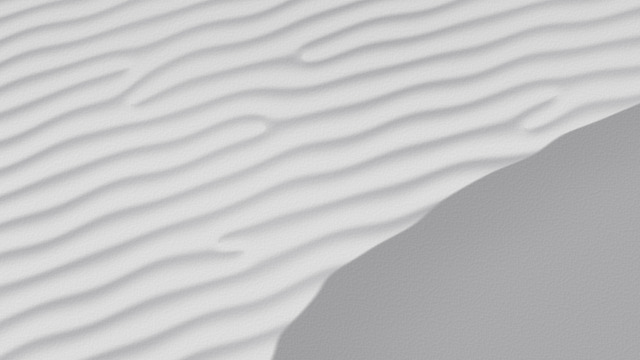
Reproduce this texture procedurally as a WebGL 2 fragment shader.

```glsl
#version 300 es
precision highp float;
// Pale wind-rippled sand with forked furrows, cut by a smooth grey shadow.

uniform vec2 u_resolution;
out vec4 outColor;

// Colours
const vec3 SAND_LIGHT = vec3(0.868, 0.867, 0.868);
const vec3 SAND_FURROW = vec3(0.715, 0.712, 0.722);
const vec3 SHADOW_DEEP = vec3(0.625, 0.624, 0.633);
const vec3 SHADOW_OPEN = vec3(0.665, 0.663, 0.670);

// Ripples: spacing grows towards the viewer
const float SPACING_FAR = 0.058;
const float SPACING_X = 0.008;
const float SPACING_GROWTH = 0.042;
const float FURROW_SHARP = 0.13;  // width on the crest side
const float FURROW_SOFT = 0.27;   // width on the open side

// Texture and edge
const float GRAIN_SCALE = 135.0;
const float GRAIN_SAND = 0.022;
const float GRAIN_SHADOW = 0.026;
const float EDGE_SOFTNESS = 0.005;

// Fork pairs (start.xy, end.xy): a furrow is added or lost between the ends
const int FORKS = 4;
const vec4 FORK[FORKS] = vec4[](
    vec4(0.360, 0.810, 0.840, 0.845),
    vec4(0.735, 0.650, 0.365, 0.710),
    vec4(1.545, 0.735, 1.460, 0.645),
    vec4(0.680, 0.300, 0.610, 0.325));

// Bulges of the shadow edge: height, offset, width
const int BULGES = 5;
const vec3 BULGE[BULGES] = vec3[](
    vec3(0.070, -0.014, 0.040), vec3(0.235, -0.020, 0.040),
    vec3(0.375, 0.029, 0.050), vec3(0.565, 0.022, 0.030),
    vec3(0.630, -0.014, 0.025));

vec2 hash2(vec2 p) {
    p = vec2(dot(p, vec2(127.1, 311.7)), dot(p, vec2(269.5, 183.3)));
    return fract(sin(p) * 43758.54);
}

// Distance to the nearest scattered point
float cellular(vec2 p) {
    vec2 cell = floor(p), f = fract(p);
    float nearest = 2.0;
    for (int j = -1; j <= 1; j++)
        for (int i = -1; i <= 1; i++) {
            vec2 o = vec2(i, j);
            vec2 d = o + hash2(cell + o) - f;
            nearest = min(nearest, dot(d, d));
        }
    return sqrt(nearest);
}

// Relief of the grains, lit from the upper left
float grain(vec2 p) {
    vec2 q = p * GRAIN_SCALE;
    return cellular(q) - cellular(q + vec2(-0.4, 0.5));
}

float spacingAt(float x, float depth) {
    return SPACING_FAR + SPACING_X * x + SPACING_GROWTH * depth;
}

float angleFrom(vec2 p, vec2 centre) {
    vec2 d = p - centre;
    return atan(d.y, d.x);
}

// Ripple count, increasing downwards; furrows lie at whole numbers
float ripplePhase(vec2 p) {
    float depth = 1.0 - p.y;
    depth += 0.005 * sin(13.0 * p.x + 8.0 * p.y) + 0.003 * sin(27.0 * p.x - 15.0 * p.y);
    float guide = 0.7176 - 0.378 * p.x + 0.0432 * p.x * p.x;
    float phase = log(spacingAt(p.x, depth) / spacingAt(p.x, guide)) / SPACING_GROWTH;
    for (int i = 0; i < FORKS; i++)
        phase += (angleFrom(p, FORK[i].xy) - angleFrom(p, FORK[i].zw)) / 6.28319;
    return phase;
}

// Furrow darkness, fading at the fork tips
float furrow(vec2 p) {
    float f = fract(ripplePhase(p) + 0.5) - 0.5;
    float w = f > 0.0 ? FURROW_SOFT : FURROW_SHARP;
    float dark = exp(-f * f / (w * w));
    for (int i = 0; i < FORKS; i++) {
        float tip = min(distance(p, FORK[i].xy), distance(p, FORK[i].zw));
        dark *= mix(0.5, 1.0, smoothstep(0.0, 0.035, tip));
    }
    return dark * (0.85 + 0.15 * sin(5.0 * p.x + 3.0 * p.y));
}

float shadowEdge(float y) {
    float x = 0.755 + 0.45 * y + 1.38 * y * y;
    for (int i = 0; i < BULGES; i++) {
        float t = (y - BULGE[i].x) / BULGE[i].z;
        x += BULGE[i].y * exp(-t * t);
    }
    return x;
}

void main() {
    vec2 p = gl_FragCoord.xy / u_resolution.y;
    float relief = grain(p);

    // Lit sand, a little dimmer towards the far corner
    vec3 sand = mix(SAND_LIGHT, SAND_FURROW, furrow(p));
    sand -= 0.025 * smoothstep(0.5, 1.0, p.y);
    sand += GRAIN_SAND * relief;

    // Shadow, opening away from its edge
    float inside = (p.x - shadowEdge(p.y)) * 0.55;
    vec3 shadow = mix(SHADOW_DEEP, SHADOW_OPEN, smoothstep(0.0, 0.3, inside));
    shadow += GRAIN_SHADOW * relief;

    float soft = max(EDGE_SOFTNESS, 1.0 / u_resolution.y);
    outColor = vec4(mix(sand, shadow, smoothstep(-soft, soft, inside)), 1.0);
}
```
